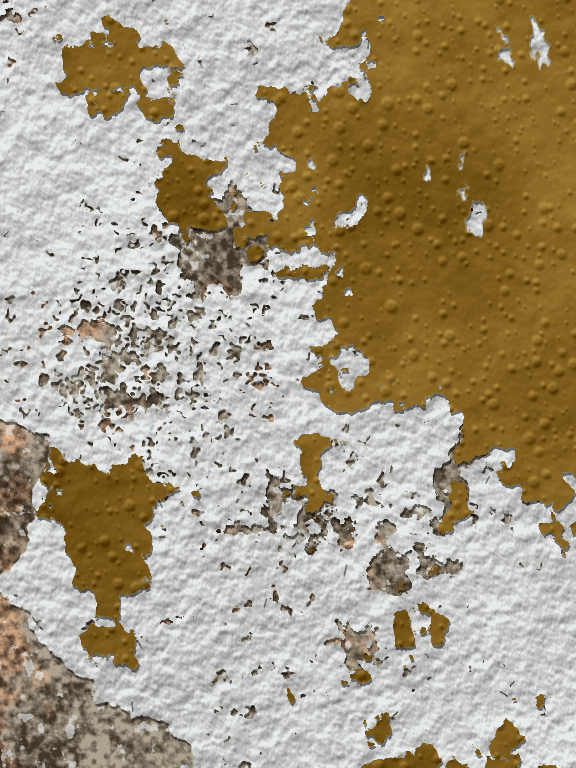
Reproduce this texture procedurally as a WebGL 1 fragment shader.

```glsl
precision highp float;
// Weathered wall: ochre paint flaking off rough white plaster, with concrete below.
// Each layer is a noise-torn field whose positive side is visible; sampling the
// fields and the surface relief a step towards the light gives shadows and bumps.
uniform vec2 u_resolution;

const vec3 PLASTER_DARK = vec3(0.53, 0.53, 0.52);
const vec3 PLASTER_LIGHT = vec3(0.91, 0.92, 0.92);
const vec3 OCHRE_DARK = vec3(0.32, 0.205, 0.0);
const vec3 OCHRE_LIGHT = vec3(0.66, 0.52, 0.23);
const vec3 CONCRETE_DARK = vec3(0.25, 0.21, 0.16);
const vec3 CONCRETE_LIGHT = vec3(0.68, 0.64, 0.57);
const vec3 BRICK = vec3(0.59, 0.42, 0.30);
const vec2 TO_LIGHT = vec2(-0.0015, 0.004);
const float EDGE = 0.003;           // softness of torn edges
const float TEAR = 0.6;             // raggedness of large outlines
const float FRAY = 0.13;            // raggedness of small outlines
const float ISLAND_LEVEL = 0.70;    // higher: fewer ochre islands
const float PATCH_LEVEL = 0.69;     // higher: fewer bare patches
const float PIT_SCALE = 78.0;
const float BLISTER_SCALE = 62.0;
const float SCRATCHES = 14.0;

float hash(vec2 p) {
  return fract(sin(dot(p, vec2(127.1, 311.7))) * 43758.5453);
}

float noise(vec2 p) {
  vec2 i = floor(p), f = fract(p);
  f = f * f * (3.0 - 2.0 * f);
  return mix(mix(hash(i), hash(i + vec2(1.0, 0.0)), f.x),
             mix(hash(i + vec2(0.0, 1.0)), hash(i + 1.0), f.x), f.y);
}

float fbm(vec2 p) {
  float sum = 0.0, amp = 0.5;
  for (int i = 0; i < 5; i++) {
    sum += amp * noise(p);
    p = mat2(0.8, 0.6, -0.6, 0.8) * p * 2.03 + 17.3;
    amp *= 0.5;
  }
  return sum / 0.96875;
}

// Round spots of random size, one per cell at most; depth inside the nearest
float spots(vec2 p, float density, float swell) {
  float depth = -1.0;
  for (int j = -1; j <= 1; j++) {
    for (int i = -1; i <= 1; i++) {
      vec2 cell = floor(p) + vec2(float(i), float(j));
      vec2 centre = cell + vec2(hash(cell + 3.1), hash(cell + 7.7));
      float size = hash(cell + 13.3);
      float radius = 0.14 + 0.40 * size * size + swell;
      float present = step(hash(cell + 23.9), density);
      depth = max(depth, mix(-1.0, radius - length(p - centre), present));
    }
  }
  return depth;
}

float bell(vec2 p, vec2 centre, vec2 radius) {
  vec2 q = (p - centre) / radius;
  return exp(-dot(q, q));
}

float fray(vec2 p) {
  return FRAY * (fbm(p * 42.0 + 11.0) - 0.5);
}

// Bare concrete widening towards the lower left corner
float cornerField(vec2 p) {
  float reach = 0.03 + 0.18 * smoothstep(0.26, 0.0, p.y)
              - 0.12 * smoothstep(0.42, 0.48, p.y);
  return reach - p.x + 0.2 * (fbm(p * 9.0 + 41.0) - 0.5) + 0.5 * fray(p);
}

// Positive where the plaster is gone: corner, patches and clustered pits
float holeField(vec2 p) {
  float band = exp(-pow((p.x + p.y - 1.0) / 0.14, 2.0));
  float bare = (fbm(p * vec2(7.0, 6.0) + 63.0) - PATCH_LEVEL + 0.07 * band) * TEAR;
  float cluster = bell(p, vec2(0.17, 0.52), vec2(0.10, 0.10));
  float scatter = bell(p, vec2(0.27, 0.53), vec2(0.19, 0.23));
  float density = 0.03 + 0.6 * cluster + 0.55 * scatter * noise(p * 16.0 + 5.0);
  vec2 warped = p * PIT_SCALE + 1.1 * vec2(noise(p * 150.0), noise(p * 150.0 + 31.0));
  float pits = spots(warped, density, 0.22 * cluster) * 0.03;
  return max(max(bare + 2.0 * fray(p), pits), cornerField(p));
}

// Positive where ochre remains: large sheet on the right, islands on the left
float ochreField(vec2 p) {
  float border = 0.47 + 0.07 * sin(9.0 * (p.y - 0.22));
  float lowerGap = length(p - vec2(0.72, 0.10)) - 0.17;
  float sheet = min(p.x - border, lowerGap) + TEAR * (fbm(p * 5.0 + 3.0) - 0.5);
  float column = exp(-pow((p.x - 0.2) / 0.14, 2.0));
  float islands = (fbm(p * vec2(7.5, 5.5) + 27.0) - ISLAND_LEVEL + 0.08 * column) * TEAR;
  float chips = (0.79 - fbm(p * vec2(20.0, 14.0) + 71.0)) * 0.15;
  return min(min(max(sheet, islands) + 1.5 * fray(p), chips), -cornerField(p));
}

float cover(float field) {
  return smoothstep(-EDGE, EDGE, field);
}

// Raised round blisters and fine grain in the paint film
float filmHeight(vec2 p) {
  float dome = smoothstep(-0.1, 0.35, spots(p * BLISTER_SCALE, 0.6, 0.0));
  return 0.55 * dome + 0.7 * fbm(p * 50.0 + 19.0);
}

// Trowelled lumps with a sharp fine grain
float plasterHeight(vec2 p) {
  return 2.3 * fbm(p * 40.0) + 1.3 * fbm(p * 105.0 + 6.0);
}

// Short dark hairlines, mostly upright
float scratches(vec2 p) {
  float ink = 0.0;
  for (float i = 0.0; i < SCRATCHES; i++) {
    vec2 start = vec2(0.75 * hash(vec2(i, 1.0)), hash(vec2(i, 2.0)));
    vec2 along = vec2(0.012 * (hash(vec2(i, 3.0)) - 0.5), 0.006 + 0.01 * hash(vec2(i, 4.0)));
    vec2 d = p - start;
    d -= along * clamp(dot(d, along) / dot(along, along), 0.0, 1.0);
    ink = max(ink, smoothstep(0.0018, 0.0003, length(d)));
  }
  return ink;
}

void main() {
  vec2 p = gl_FragCoord.xy / u_resolution.y;
  vec2 lit = p + TO_LIGHT;
  float hole = cover(holeField(p));
  float ochre = cover(ochreField(p));
  float ochreShadow = cover(ochreField(lit)) * (1.0 - ochre);
  float rimShadow = hole * (1.0 - cover(holeField(lit)));

  // Concrete: coarse grain, brick stains and a shaded rim
  float grain = 0.56 + 2.2 * (fbm(p * 130.0) - 0.5) + 1.1 * (fbm(p * 16.0 + 8.0) - 0.5);
  vec3 concrete = mix(CONCRETE_DARK, CONCRETE_LIGHT, clamp(grain, 0.0, 1.0));
  concrete = mix(concrete, BRICK * (0.5 + 0.9 * grain),
                 0.55 * smoothstep(0.56, 0.68, fbm(p * 11.0 + 52.0)));
  concrete = mix(concrete, PLASTER_LIGHT, 0.6 * smoothstep(0.66, 0.72, fbm(p * 75.0 + 33.0)));
  concrete *= 1.0 - 0.5 * rimShadow;

  // Plaster: rough relief under light from above
  float slope = plasterHeight(p) - plasterHeight(lit);
  float tone = 0.70 + slope + 0.4 * (fbm(p * 6.0 + 90.0) - 0.5);
  vec3 plaster = mix(PLASTER_DARK, PLASTER_LIGHT, clamp(tone, 0.0, 1.0));
  plaster *= 1.0 - 0.45 * scratches(p);

  // Ochre: blistered film, paler towards the upper right
  float bump = filmHeight(p) - filmHeight(lit);
  float fade = 0.25 * smoothstep(0.2, 1.2, p.x + 0.5 * p.y) - 0.14;
  float film = 0.48 + fade + bump + 0.8 * (fbm(p * 8.0 + 14.0) - 0.5);
  vec3 paint = mix(OCHRE_DARK, OCHRE_LIGHT, clamp(film, 0.0, 1.0));

  vec3 color = mix(plaster, concrete, hole) * (1.0 - 0.5 * ochreShadow);
  gl_FragColor = vec4(mix(color, paint, ochre), 1.0);
}
```
